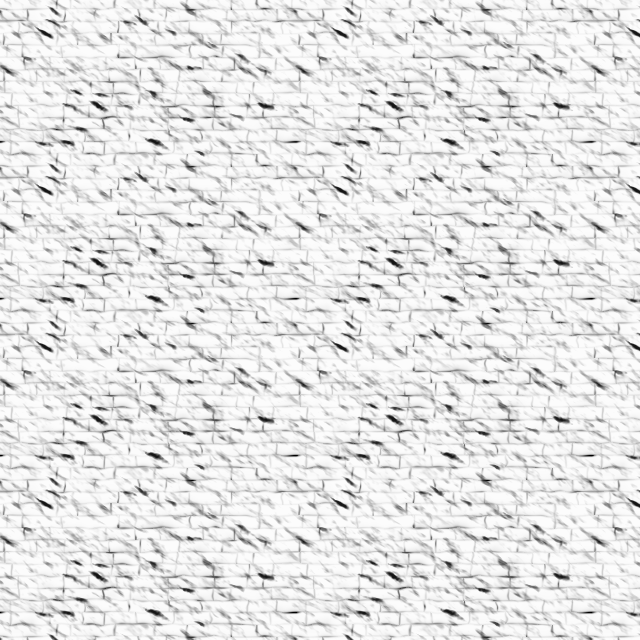
Give the GLSL for this texture map, as a three.js fragment shader.

```glsl
varying vec2 vUv;

#define REPEATS vec2(2.166, 4.08)
#define TILE_SIZE vec2(24.5, 13.0)   // tile extent, in brick rows
#define ROW_PHASE 0.28
#define BRICKS 8.0
#define JOINT_WIDTH 0.085
#define JOINT_DARKNESS 0.95
#define WOBBLE 0.2
#define SMEAR_DARKNESS 0.62
#define BLOT_GRID vec2(12.0, 13.0)
#define BLOT_RARITY 7.0
#define PAPER 0.99
#define INK 0.04

float hash(vec2 p) {
  vec3 q = fract(p.xyx * 0.1031);
  q += dot(q, q.yzx + 33.33);
  return fract((q.x + q.y) * q.z);
}

// Value noise that wraps after one tile
float noise(vec2 tile, vec2 cells) {
  vec2 p = tile * cells;
  vec2 i = floor(p), f = fract(p);
  vec2 seed = cells * 1.7;
  f = f * f * (3.0 - 2.0 * f);
  float a = hash(mod(i, cells) + seed);
  float b = hash(mod(i + vec2(1.0, 0.0), cells) + seed);
  float c = hash(mod(i + vec2(0.0, 1.0), cells) + seed);
  float d = hash(mod(i + 1.0, cells) + seed);
  return mix(mix(a, b, f.x), mix(c, d, f.x), f.y);
}

// Noise drawn out down to the right; a whole-tile shear keeps it seamless
float streaks(vec2 tile, vec2 cells) {
  return noise(vec2(tile.x, tile.y + tile.x), cells);
}

float relief(vec2 tile) {
  return 0.5 * streaks(tile, vec2(17.0, 15.0))
       + 0.3 * streaks(tile, vec2(37.0, 33.0))
       + 0.2 * streaks(tile, vec2(83.0, 71.0));
}

float line(float dist) {
  float d = dist / JOINT_WIDTH;
  return exp(-d * d);
}

// Broken mortar lines: mostly faint, dark in short runs, shaded above each bed
float joints(vec2 tile) {
  float y = tile.y * TILE_SIZE.y;
  float row = mod(floor(y), TILE_SIZE.y);
  float x = tile.x * BRICKS + hash(vec2(row, 5.0));
  float base = floor(x);
  float side = 9.0;
  for (int i = -1; i <= 1; i++) {
    float id = base + float(i);
    float jitter = hash(vec2(mod(id, BRICKS) + 11.0, row)) - 0.5;
    side = min(side, abs(x - id - 0.5 - 0.75 * jitter));
  }
  side *= TILE_SIZE.x / BRICKS;
  float bed = abs(fract(y + 0.5) - 0.5);
  float wear = noise(tile, vec2(19.0, 14.0));
  float fade = noise(tile, vec2(37.0, 27.0));
  float run = wear * (0.5 + 0.5 * fade);
  float bedStrength = 0.03 + 0.22 * wear * fade + JOINT_DARKNESS * pow(run, 4.0);
  float sideStrength = 0.04 + 0.2 * fade + 0.5 * pow(fade, 5.0);
  float shade = 0.3 * run * run * exp(-4.0 * fract(y));
  return max(bedStrength * line(bed), sideStrength * line(side)) + shade;
}

// Soft slanted scuffs where the surface turns from the light
float smears(vec2 tile) {
  vec2 toLight = vec2(0.08, 0.16) / TILE_SIZE;
  float slope = relief(tile + toLight) - relief(tile - toLight);
  float patches = 0.3 + 0.9 * noise(tile, vec2(13.0, 8.0));
  float hatch = 0.7 + 0.6 * streaks(tile, vec2(90.0, 120.0));
  return SMEAR_DARKNESS * patches * hatch * smoothstep(-0.02, 0.5, slope);
}

// Rare dark gouges and many small nicks, sloping down to the right
float blots(vec2 tile) {
  vec2 p = tile * BLOT_GRID;
  vec2 base = floor(p + 0.5);
  float ragged = streaks(tile, vec2(50.0, 50.0)) - 0.5;
  float fine = noise(tile, vec2(130.0, 80.0)) - 0.5;
  float ink = 0.0;
  for (int j = -1; j <= 1; j++) {
    for (int i = -1; i <= 1; i++) {
      vec2 cell = base + vec2(float(i), float(j));
      vec2 id = mod(cell, BLOT_GRID);
      float size = pow(hash(id + 37.0), BLOT_RARITY);
      vec2 jitter = vec2(hash(id + 53.0), hash(id + 71.0)) - 0.5;
      vec2 v = (p - cell - jitter * vec2(0.8, 0.3)) * TILE_SIZE / BLOT_GRID;
      v.y += v.x * mix(0.1, 0.65, hash(id + 89.0));
      float halfLength = 0.3 + 0.6 * size;
      float halfHeight = (0.1 + 0.13 * size) * (v.y < 0.0 ? 1.3 : 0.9);
      halfHeight *= 1.0 + 0.35 * clamp(v.x / halfLength, -1.0, 1.0);
      float r = length(v / vec2(halfLength, halfHeight)) + 0.9 * ragged + 0.4 * fine;
      float depth = 0.95 * smoothstep(0.0, 0.65, size);
      ink = max(ink, depth * (1.0 - smoothstep(0.1, 1.3, r)));
    }
  }
  return ink;
}

void main() {
  vec2 tile = vUv * REPEATS - vec2(0.0, ROW_PHASE / TILE_SIZE.y);
  vec2 bend = vec2(noise(tile, vec2(43.0, 27.0)), noise(tile, vec2(29.0, 21.0))) - 0.5;
  vec2 bent = tile + WOBBLE * bend / TILE_SIZE;
  float light = (1.0 - joints(bent)) * (1.0 - smears(tile)) * (1.0 - blots(bent));
  gl_FragColor = vec4(vec3(mix(INK, PAPER, light)), 1.0);
}
```
